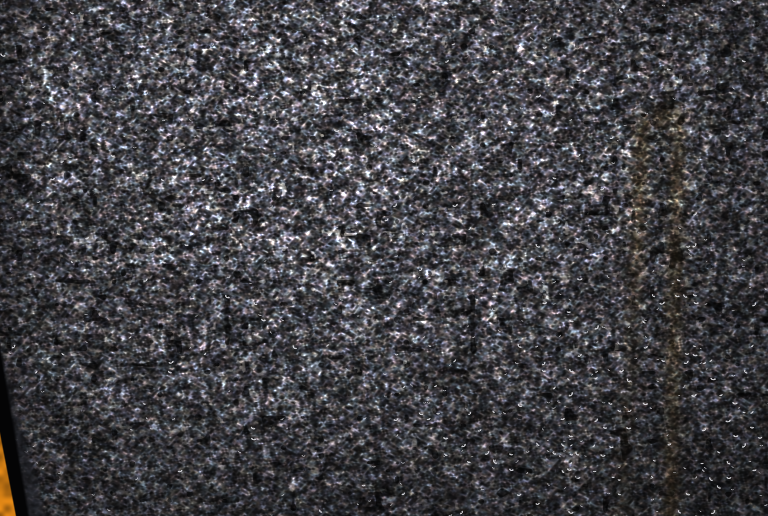
A Shadertoy shader for this texture:

```glsl
// Flash-lit dark granite slab with pale glints, rusty streaks and an orange corner.

const vec3 STONE = vec3(0.228, 0.226, 0.243);
const vec3 GLINT = vec3(0.88, 0.88, 0.90);
const vec3 RUST = vec3(0.21, 0.165, 0.10);
const vec3 ORANGE = vec3(0.80, 0.48, 0.08);
const vec3 GAP = vec3(0.015, 0.015, 0.02);
const vec3 BEVEL = vec3(0.12, 0.125, 0.145);

float hash(vec2 p) {
    vec3 q = fract(vec3(p.xyx) * 0.1031);
    q += dot(q, q.yzx + 33.33);
    return fract((q.x + q.y) * q.z);
}

float noise(vec2 p) {
    vec2 cell = floor(p), f = fract(p);
    f = f * f * (3.0 - 2.0 * f);
    float low = mix(hash(cell), hash(cell + vec2(1, 0)), f.x);
    float high = mix(hash(cell + vec2(0, 1)), hash(cell + vec2(1, 1)), f.x);
    return mix(low, high, f.y);
}

mat2 rotation(float angle) {
    float c = cos(angle), s = sin(angle);
    return mat2(c, s, -s, c);
}

// Zero-centred mineral grain, four sizes, each turned to hide the lattice.
float grain(vec2 p) {
    float sum = 0.0, frequency = 255.0;
    vec4 weights = vec4(1.10, 1.10, 0.60, 0.30);
    for (int i = 0; i < 4; i++) {
        vec2 q = rotation(0.6 + 1.1 * float(i)) * p * frequency;
        sum += weights[i] * (noise(q + 37.0 * float(i)) - 0.5);
        frequency *= 0.54;
    }
    return sum;
}

// Small bright arcs and chips, at most one per grid cell.
float glints(vec2 p, float frequency, float density, float pixel) {
    vec2 q = p * frequency, cell = floor(q);
    vec2 jitter = vec2(hash(cell + 11.0), hash(cell + 23.0)) - 0.5;
    vec2 d = rotation(1.8 * (hash(cell + 5.0) - 0.5)) * (fract(q) - 0.5 - 0.4 * jitter);
    float radius = mix(0.06, 0.20, hash(cell + 71.0));
    float blur = pixel * frequency * 0.6;
    float ring = abs(length(d * vec2(0.85, 1.3)) - radius) - 0.085;
    float side = smoothstep(-0.08, 0.08, 0.04 - d.y);
    return step(hash(cell + 47.0), density) * side * (1.0 - smoothstep(-blur, blur, ring));
}

// Soft vertical band around a given centre line.
float streak(float x, float centre, float width) {
    float d = (x - centre) / width;
    return exp(-d * d);
}

// Coverage to the left of a slanted line from (base, 0) up to (0, top).
float wedge(vec2 p, float base, float top, float blur) {
    float d = p.x - base * (1.0 - p.y / top);
    return 1.0 - smoothstep(-blur, blur, d);
}

void mainImage(out vec4 fragColor, in vec2 fragCoord) {
    float pixel = 1.0 / iResolution.y;
    vec2 uv = fragCoord / iResolution.xy;
    vec2 p = fragCoord * pixel;

    // Gently warped, slightly flattened stone coordinates
    vec2 warp = vec2(noise(p * 60.0), noise(p * 60.0 + 91.0)) - 0.5;
    vec2 s = p * vec2(0.88, 1.10) + warp * 0.0025;

    // Light pool and grain combined in log space, flatter in the dim parts
    vec2 fromLamp = uv - vec2(0.41, 0.73);
    float light = 0.25 - 1.08 * dot(fromLamp, fromLamp);
    light -= 0.35 * (1.0 - smoothstep(0.0, 0.06, uv.x));
    light += 0.14 * (noise(p * 7.0) - 0.5);
    float contrast = 1.28 + 0.35 * light;
    vec3 color = STONE * exp(light + contrast * grain(s));

    // Cool and warm minerals
    float warmth = noise(s * 150.0 + 17.0) - 0.5;
    float blush = noise(s * 110.0 + 59.0) - 0.5;
    color *= 1.0 + warmth * vec3(0.20, 0.0, -0.20) + blush * vec3(0.06, -0.07, 0.05);

    // Black pits and pale feldspar patches
    float pit = smoothstep(0.80, 0.90, noise(s * 62.0 + 133.0));
    color *= 1.0 - 0.6 * pit;
    float pale = smoothstep(0.76, 0.92, noise(s * 58.0 + 211.0));
    pale *= smoothstep(0.35, 0.75, noise(s * 180.0 + 7.0));
    color += pale * exp(2.2 * light) * vec3(0.23, 0.225, 0.215);

    // Rusty streaks joined at the top
    float below = 1.0 - smoothstep(0.76, 0.81, p.y);
    float leftStain = streak(p.x, mix(1.205, 1.26, p.y), 0.018);
    leftStain *= 0.45 + 0.55 * smoothstep(0.35, 0.6, p.y);
    float rightStain = streak(p.x, mix(1.30, 1.318, p.y), 0.017);
    float cap = streak(p.x, 1.287, 0.035) * streak(p.y, 0.775, 0.025);
    float stain = max(max(leftStain, rightStain) * below, cap);
    stain *= 0.6 + 0.4 * noise(p * 25.0);
    color = mix(color, color * vec3(0.85, 0.74, 0.52) + RUST * 0.32, 0.8 * stain);

    // Glints gather toward the lower right
    float corner = smoothstep(0.35, 0.8, uv.x) * (1.0 - smoothstep(0.1, 0.65, uv.y));
    float spark = glints(p, 62.0, 0.012 + 0.085 * corner, pixel);
    spark = max(spark, 0.8 * glints(p + 3.7, 95.0, 0.012 + 0.04 * corner, pixel));
    color = mix(color, GLINT, 0.9 * spark);

    // Slab edge, dark gap and orange ground in the lower left
    float edge = wedge(p, 0.088, 0.32, 0.008);
    color = mix(color, BEVEL * (0.6 + 0.7 * noise(p * 140.0)), 0.75 * edge);
    color = mix(color, GAP, wedge(p, 0.056, 0.33, 0.004));
    float mottling = 0.7 + 0.45 * noise(p * 70.0);
    color = mix(color, ORANGE * mottling, wedge(p, 0.031, 0.16, pixel));

    fragColor = vec4(clamp(color, 0.0, 1.0), 1.0);
}
```
